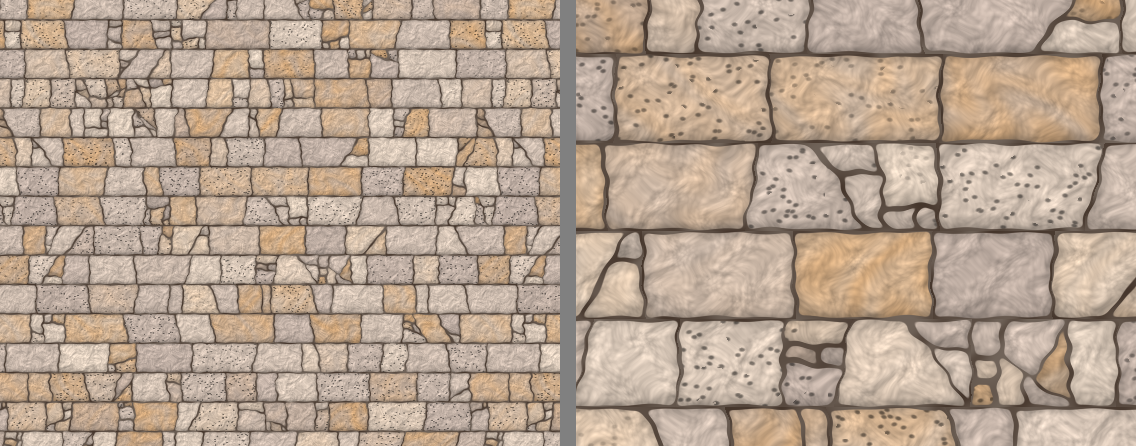
Left, the full canvas; right, a detail of the centre.
This texture is drawn by a Shadertoy shader. Its source:

```glsl
const float STONE_WIDTH = 1.636; // mean block width, in course heights

vec2 hash22(vec2 p) {
    vec3 a = fract(p.xyx * vec3(0.1031, 0.1030, 0.0973));
    a += dot(a, a.yzx + 33.33);
    return fract((a.xx + a.yz) * a.zy);
}

// Distance to the nearest feature point, and that point's random value
vec2 cellular(vec2 p) {
    vec2 base = floor(p), nearest = vec2(9.0, 0.0);
    for (int y = -1; y <= 1; y++)
    for (int x = -1; x <= 1; x++) {
        vec2 c = base + vec2(x, y), h = hash22(c);
        float d = length(c + h - p);
        if (d < nearest.x) nearest = vec2(d, fract(h.x * 7.3 + h.y * 3.1));
    }
    return nearest;
}

float relief(vec2 p) {
    p += 0.07 * sin(p.yx * 9.0 + 2.0 * sin(p * 4.0));
    return 0.5 * cellular(p * 3.5).x + 0.32 * cellular(p * 8.0).x + 0.2 * cellular(p * 17.0).x;
}

float mottle(vec2 p) {
    p += 0.6 * sin(p.yx * 2.3 + 1.0);
    return 0.5 + 0.25 * sin(p.x * 3.1 + 2.0 * sin(p.y * 2.7)) + 0.25 * sin(p.y * 6.3 + 2.0 * sin(p.x * 5.1));
}

float softMin(float a, float b) {
    float h = max(0.07 - abs(a - b), 0.0) / 0.07;
    return min(a, b) - h * h * 0.0175;
}

// Slightly slanted joint on the left of block i; blocks recur every ten
float sideJoint(float i, float row, float y) {
    vec2 h = hash22(vec2(mod(i, 10.0), row) + 40.0) - 0.5;
    return (i + 0.55 * h.x) * STONE_WIDTH + 2.2 * h.y * h.y * h.y * (y - 0.5);
}

void mainImage(out vec4 fragColor, in vec2 fragCoord) {
    vec2 q = fragCoord / iResolution.y * 15.17 - vec2(0.0, 0.496);
    float px = 15.17 / iResolution.y;

    // Courses and main blocks
    float row = floor(q.y);
    float y = q.y - row;
    q.x += hash22(vec2(row, 71.0)).x * 16.36;
    float x = q.x + 0.018 * sin(q.y * 9.0) + 0.01 * sin(q.y * 23.0);
    float i = floor(x / STONE_WIDTH);
    if (x < sideJoint(i, row, y)) i--;
    else if (x > sideJoint(i + 1.0, row, y)) i++;
    float left = sideJoint(i, row, y), right = sideJoint(i + 1.0, row, y);
    float origin = i * STONE_WIDTH;
    vec2 p = vec2(x - origin, y);
    vec2 id = vec2(mod(i, 10.0), row);
    vec2 grainPos = p + id * vec2(17.0, 5.0);
    float d = softMin(min(x - left, right - x), min(y, 1.0 - y) + 0.008 * sin(p.x * 11.0));

    // Split some blocks into smaller pieces along crooked cracks
    vec2 lo = vec2(sideJoint(i, row, 0.5) - origin, 0.0);
    vec2 hi = vec2(sideJoint(i + 1.0, row, 0.5) - origin, 1.0);
    vec2 crooked = p + 0.025 * sin(grainPos.yx * 7.0) + 0.012 * sin(grainPos.yx * 19.0);
    for (int k = 0; k < 4; k++) {
        vec2 size = hi - lo, h = hash22(id * 3.7 + 11.0), g = hash22(id * 5.3 + 29.0);
        float longSide = max(size.x, size.y), aspect = longSide / min(size.x, size.y);
        if (longSide < 0.5 || h.x > (aspect > 1.85 ? 0.85 : 0.36)) break;
        int axis = size.x > size.y ? 0 : 1;
        float t = g.x < 0.5 ? 0.25 + 0.3 * g.x : 0.6 + 0.3 * (g.x - 0.5);
        vec2 c = mix(lo, hi, vec2(0.5));
        c[axis] = mix(lo[axis], hi[axis], t);
        float tilt = (g.y - 0.5) * (h.y > 0.6 ? 1.5 : 0.3);
        vec2 n = axis == 0 ? vec2(cos(tilt), sin(tilt)) : vec2(sin(tilt), cos(tilt));
        float s = dot(crooked - c, n);
        d = softMin(d, abs(s));
        if (s > 0.0) lo[axis] = c[axis]; else hi[axis] = c[axis];
        id += s > 0.0 ? vec2(13.0, 31.0) : vec2(37.0, 17.0);
    }

    // Stone tint with rusty stains
    vec2 tint = hash22(id + 83.0), wear = hash22(id + 137.0);
    float stain = mottle(grainPos);
    vec3 stone = mix(vec3(0.73, 0.665, 0.625), vec3(0.85, 0.785, 0.72), tint.x);
    stone = mix(stone, vec3(0.77, 0.61, 0.44), smoothstep(0.5, 1.0, tint.y) * (0.35 + 0.6 * stain));
    stone *= 0.96 + 0.08 * stain;

    // Rough lit face, with pits on the more porous stones
    float bump = relief(grainPos);
    float slope = bump - relief(grainPos + vec2(-0.035, 0.05));
    stone *= 1.0 + 0.55 * slope + 0.22 * (0.42 - bump);
    vec2 pit = cellular(grainPos * vec2(8.0, 11.0));
    float porous = step(0.8 - 0.3 * wear.x * stain, pit.y) * smoothstep(0.45, 0.8, wear.x);
    stone *= 1.0 - 0.45 * porous * (1.0 - smoothstep(0.1, 0.38, pit.x));

    // Worn rims, shaded undersides and dark joints
    stone *= mix(0.84, 1.0, smoothstep(0.0, 0.13, d));
    stone *= mix(0.9, 1.03, smoothstep(lo.y, lo.y + 0.3, y));
    float gap = 0.024 + 0.016 * sin(grainPos.x * 5.0 + 2.0 * sin(grainPos.y * 4.0)) * stain;
    float joint = 1.0 - smoothstep(gap - 0.7 * px, gap + 0.7 * px, d);
    vec3 mortar = mix(vec3(0.27, 0.21, 0.17), vec3(0.44, 0.39, 0.35), stain);
    fragColor = vec4(mix(stone, mortar, joint), 1.0);
}
```
